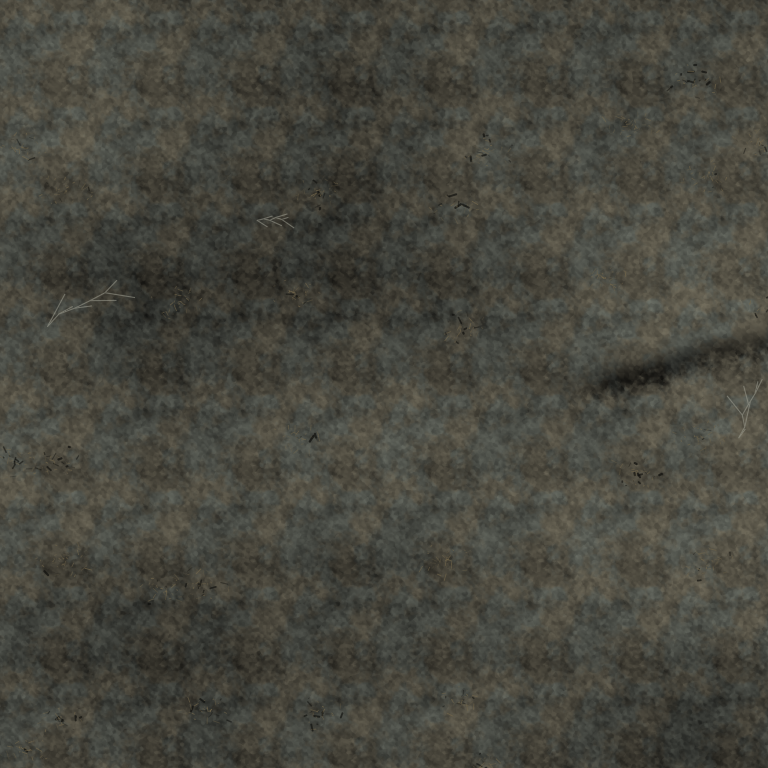
Write a WebGL 1 fragment shader that draws this texture.

```glsl
precision highp float;
uniform vec2 u_resolution;

const float TILES = 8.0;
const vec3 STONE = vec3(0.268, 0.278, 0.255);
const vec3 EARTH = vec3(0.283, 0.270, 0.229);
const vec3 STRAW = vec3(0.45, 0.40, 0.29);
const vec3 SOOT = vec3(0.06, 0.06, 0.05);
const vec3 BONE = vec3(0.60, 0.60, 0.55);

vec3 hash3(vec2 p) {
  vec3 q = fract(p.xyx * vec3(0.1031, 0.1030, 0.0973));
  q += dot(q, q.yxz + 33.33);
  return fract((q.xxy + q.yzz) * q.zyx);
}

// Smoothly blended cellular noise that wraps after period cells
float cellNoise(vec2 p, float period, float seed) {
  vec2 base = floor(p);
  vec2 sum = vec2(0.0);
  for (int k = 0; k < 9; k++) {
    vec2 o = vec2(mod(float(k), 3.0), floor((float(k) + 0.5) / 3.0)) - 1.0;
    vec3 r = hash3(floor(mod(base + o + 0.5, period)) + seed);
    vec2 d = base + o + r.xy - p;
    sum += vec2(r.z, 1.0) * exp(-7.0 * dot(d, d));
  }
  return sum.x / max(sum.y, 0.0001);
}

// Signed layered noise, repeating once per unit
float mottle(vec2 p, float cells, float falloff, float seed) {
  float sum = 0.0;
  float weight = 0.5;
  for (int i = 0; i < 4; i++) {
    sum += weight * (cellNoise(p * cells, cells, seed) - 0.5);
    cells *= 2.0;
    weight *= falloff;
    seed += 17.0;
  }
  return sum;
}

float blob(vec2 p, vec2 center, vec2 radius) {
  vec2 d = (p - center) / radius;
  return exp(-dot(d, d));
}

float segment(vec2 p, vec2 a, vec2 b) {
  vec2 ab = b - a;
  return length(p - a - ab * clamp(dot(p - a, ab) / dot(ab, ab), 0.0, 1.0));
}

float stroke(float d, float width, float pixel) {
  return 1.0 - smoothstep(width - 0.7 * pixel, width + 0.7 * pixel, d);
}

vec2 direction(float angle) { return vec2(cos(angle), sin(angle)); }

// Broad pools of light and shade
float groundLight(vec2 p) {
  return 0.045 * blob(p, vec2(0.55, 0.38), vec2(0.34, 0.15))
    + 0.050 * blob(p, vec2(0.90, 0.62), vec2(0.16, 0.12))
    + 0.035 * blob(p, vec2(0.95, 0.22), vec2(0.18, 0.14))
    + 0.025 * blob(p, vec2(0.08, 0.85), vec2(0.12, 0.25))
    - 0.050 * blob(p, vec2(0.47, 0.86), vec2(0.14, 0.25))
    - 0.068 * blob(p, vec2(0.28, 0.62), vec2(0.28, 0.11))
    - 0.072 * blob(p, vec2(0.26, 0.17), vec2(0.17, 0.11))
    - 0.055 * blob(p, vec2(0.88, 0.05), vec2(0.14, 0.08));
}

// Soft dark furrow that deepens toward the right edge
float furrow(vec2 p, float wobble) {
  float d = (p.y - 0.49 - 0.2 * (p.x - 0.74) - wobble) / 0.019;
  return exp(-d * d) * smoothstep(0.72, 0.80, p.x);
}

// Clumps of fine straw and charred crumbs in chosen grid cells
vec3 addDebris(vec3 color, vec2 p, float grid, float seed, float pixel) {
  vec2 id = floor(p * grid);
  vec3 pick = hash3(id + seed);
  if (pick.z > 0.5) return color;
  vec2 local = p - (id + 0.36 + 0.28 * pick.xy) / grid;
  for (int i = 0; i < 32; i++) {
    vec3 r = hash3(id * 31.0 + vec2(float(i) * 3.0 + 5.0, seed));
    vec3 s = hash3(id * 13.0 + vec2(seed, float(i) * 7.0 + 2.0));
    vec2 a = direction(6.283 * r.x) * r.y * vec2(0.036, 0.022);
    vec2 b = a + direction(6.283 * r.z) * mix(0.001, 0.009, s.x * s.x);
    float dark = step(mix(0.5, 1.0, pick.y), s.y);
    float width = mix(0.0005, 0.0015, s.z * s.z * dark);
    float mask = stroke(segment(local, a, b), width, pixel);
    color = mix(color, mix(STRAW, SOOT, dark), mask * mix(0.2, 0.75, s.z));
  }
  return color;
}

// Pale dead twig with uneven side shoots
float twig(vec2 p, vec2 a, float angle, float size, float pixel) {
  float d = 1.0;
  for (int i = 0; i < 5; i++) {
    vec3 r = hash3(vec2(float(i) * 5.0, angle * 40.0)) - 0.5;
    vec2 b = a + direction(angle + r.x) * size * 0.2;
    vec2 shoot = a + direction(angle + 1.6 * r.y) * size * (0.3 + 0.3 * r.z);
    d = min(d, min(segment(p, a, b), segment(p, a, shoot)));
    a = b;
  }
  return stroke(d, 0.0007, pixel);
}

void main() {
  vec2 p = gl_FragCoord.xy / u_resolution;
  float pixel = 1.0 / min(u_resolution.x, u_resolution.y);
  // Repeating ground tile with one smudge, broad drift and fine grain
  vec2 tile = p * TILES + vec2(-0.18, 0.39);
  float tone = mottle(tile, 4.0, 0.8, 3.0);
  float tint = mottle(tile, 4.0, 0.6, 71.0);
  float drift = mottle(p, 4.0, 0.62, 140.0);
  float grain = cellNoise(p * 210.0, 210.0, 9.0) - 0.5;
  float hatch = sin(dot(p, vec2(780.0, 800.0)));
  float spot = blob(fract(tile) + 0.3 * tone, vec2(0.5), vec2(0.12, 0.07));
  float light = groundLight(p) + 0.10 * drift + 0.17 * tone + 0.07 * grain + 0.005 * hatch;
  light -= 0.04 * spot + 0.16 * furrow(p, 0.04 * drift + 0.02 * tone);
  vec3 color = mix(STONE, EARTH, smoothstep(-0.18, 0.18, tint + 0.2 * drift));
  color *= max(1.0 + light / 0.273, 0.2);
  // Litter on top
  color = addDebris(color, p, 6.0, 11.0, pixel);
  color = addDebris(color, p + 0.09, 5.0, 47.0, pixel);
  float twigs = twig(p, vec2(0.062, 0.575), 0.4, 0.11, pixel);
  twigs = max(twigs, twig(p, vec2(0.335, 0.713), 0.05, 0.042, pixel));
  twigs = max(twigs, twig(p, vec2(0.962, 0.43), 1.5, 0.08, pixel));
  gl_FragColor = vec4(mix(color, BONE, 0.6 * twigs), 1.0);
}
```
